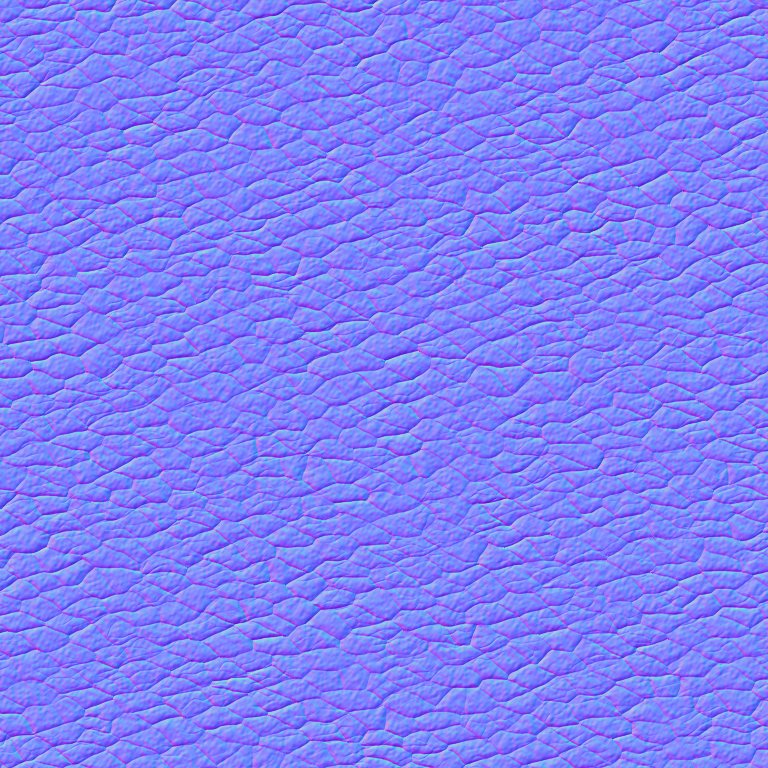
Reproduce this texture map procedurally as a WebGL 1 fragment shader.

```glsl
precision highp float;
// Tangent-space normal map of creased leather with slanted, lens-shaped cells.

uniform vec2 u_resolution;

#define CELL_FREQ 32.0      // creases of each family per canvas
#define JITTER vec2(0.55, 0.7)
#define WARP 0.0085         // bending of the creases
#define CREASE_DEPTH 0.0027
#define CREASE_WIDTH 0.10   // in cells
#define SHINGLE 0.0009      // lower rims stand higher than upper rims
#define DOME 0.0006
#define WRINKLE_DEPTH 0.0011
#define GRAIN_DEPTH 0.0013
#define SAMPLE_STEP 0.0009

const vec2 RISING_NORMAL = vec2(-0.36, 0.93);   // across the long creases
const vec2 FALLING_NORMAL = vec2(0.55, 0.835);  // across the thin creases

float hash(vec2 p) {
  vec3 q = fract(p.xyx * 0.1031);
  q += dot(q, q.yzx + 33.33);
  return fract((q.x + q.y) * q.z);
}

vec2 hash2(vec2 p) {
  return vec2(hash(p), hash(p + vec2(57.3, 113.7)));
}

float noise(vec2 p) {
  vec2 i = floor(p);
  vec2 f = fract(p);
  f = f * f * f * (f * (f * 6.0 - 15.0) + 10.0);
  float low = mix(hash(i), hash(i + vec2(1.0, 0.0)), f.x);
  float high = mix(hash(i + vec2(0.0, 1.0)), hash(i + vec2(1.0, 1.0)), f.x);
  return mix(low, high, f.y);
}

vec2 noise2(vec2 p) {
  return vec2(noise(p), noise(p + vec2(41.7, 19.3))) - 0.5;
}

vec2 site(vec2 cell) {
  return cell + 0.5 + (hash2(cell + 100.0) - 0.5) * JITTER;
}

// Voronoi cells: x = groove depth, y = border distance in crease widths,
// z = height within the cell.
vec3 creaseCells(vec2 q) {
  vec2 home = floor(q);
  vec2 nearestCell = home;
  vec2 toNearest = vec2(8.0);
  for (int j = -1; j <= 1; j++) {
    for (int i = -1; i <= 1; i++) {
      vec2 cell = home + vec2(float(i), float(j));
      vec2 r = site(cell) - q;
      if (dot(r, r) < dot(toNearest, toNearest)) {
        toNearest = r;
        nearestCell = cell;
      }
    }
  }
  float groove = 0.0;
  float border = 20.0;
  for (int j = -1; j <= 1; j++) {
    for (int i = -1; i <= 1; i++) {
      if (i == 0 && j == 0) continue;
      vec2 cell = nearestCell + vec2(float(i), float(j));
      vec2 r = site(cell) - q;
      vec2 across = normalize(r - toNearest);
      float rising = across.x * across.x;
      float d = max(dot(0.5 * (r + toNearest), across), 0.0);
      d /= CREASE_WIDTH * mix(0.65, 1.1, rising);
      // Both sides of an edge share one random strength.
      float strength = mix(0.5, 1.0, rising) * mix(0.55, 1.25, hash(cell + nearestCell + 300.0));
      groove = max(groove, strength * exp(-d));
      border = min(border, d);
    }
  }
  return vec3(groove, border, -toNearest.x - toNearest.y);
}

float leatherHeight(vec2 p) {
  // Bend the plane, then skew it so that cell borders follow both creases.
  vec2 w = p + WARP * (noise2(p * 11.0) + 0.9 * noise2(p * 29.0 + 7.0) + 0.33 * noise2(p * 76.0 + 3.0));
  vec2 q = CELL_FREQ * vec2(dot(w, RISING_NORMAL), dot(w, FALLING_NORMAL));

  // Main creases and rounded, slanted cells
  vec3 cells = creaseCells(q);
  float strength = mix(0.6, 1.4, noise(p * 17.0 + 3.0));
  float h = -CREASE_DEPTH * strength * cells.x;
  h -= SHINGLE * cells.z * (1.0 - exp(-cells.y));
  h += DOME * (1.0 - exp(-0.3 * cells.y));

  // Short secondary wrinkles in patches
  vec2 bend = 0.35 * noise2(p * 60.0 + 23.0);
  vec3 fine = creaseCells(q * vec2(1.9, 1.5) + bend + 31.0);
  float patches = smoothstep(0.3, 0.7, noise(p * 32.0 + 11.0));
  h -= WRINKLE_DEPTH * patches * fine.x;

  // Fine grain
  vec2 g = mat2(0.86, 0.51, -0.51, 0.86) * p;
  h += GRAIN_DEPTH * noise(g * vec2(120.0, 95.0));
  h += 0.85 * GRAIN_DEPTH * noise(g.yx * vec2(205.0, 240.0) + 17.0);
  return h;
}

void main() {
  vec2 p = gl_FragCoord.xy / u_resolution.y;
  vec2 e = vec2(SAMPLE_STEP, 0.0);
  vec2 slope = vec2(leatherHeight(p + e.xy) - leatherHeight(p - e.xy),
                    leatherHeight(p + e.yx) - leatherHeight(p - e.yx));
  slope /= 2.0 * SAMPLE_STEP;

  // Red rises with the slope to the right, green with the slope downwards.
  vec3 normal = normalize(vec3(slope.x, -slope.y, 1.0));
  gl_FragColor = vec4(0.5 + 0.5 * normal, 1.0);
}
```
